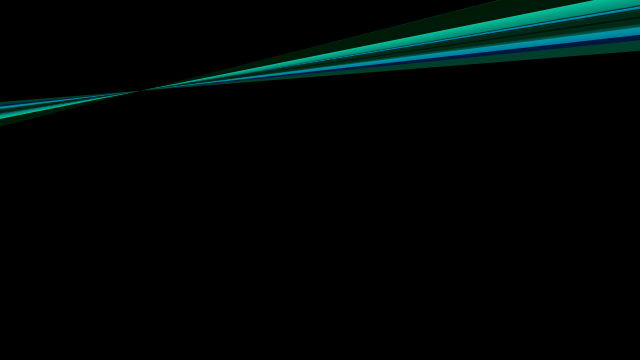
A Shadertoy shader for this background:

```glsl
// A fan of teal, azure and dark green light beams crossing at one pivot on black.
// Each beam is a range of slopes through the pivot, so it widens on both sides;
// its coverage is box filtered over a pixel and its colour blends across its width.

const vec2 PIVOT = vec2(0.391, 0.748);   // in canvas heights

const vec3 FOREST = vec3(0.00, 0.24, 0.17);
const vec3 PINE   = vec3(0.00, 0.16, 0.09);
const vec3 SHADE  = vec3(0.00, 0.08, 0.04);
const vec3 MOSS   = vec3(0.00, 0.10, 0.03);
const vec3 NAVY   = vec3(0.00, 0.09, 0.25);
const vec3 OCEAN  = vec3(0.00, 0.47, 0.61);
const vec3 AZURE  = vec3(0.00, 0.60, 0.66);
const vec3 SEA    = vec3(0.00, 0.37, 0.33);
const vec3 TEAL   = vec3(0.00, 0.53, 0.44);
const vec3 MINT   = vec3(0.03, 0.76, 0.61);
const vec3 RIM    = vec3(0.02, 0.25, 0.10);

// Beam borders as slopes, from the shallowest to the steepest
const int BEAMS = 15;
const float SLOPES[BEAMS + 1] = float[](
    0.080, 0.101, 0.112, 0.127, 0.134, 0.145, 0.149, 0.160,
    0.164, 0.169, 0.172, 0.200, 0.2165, 0.2175, 0.2525, 0.2538);

// Colours at the shallow and the steep side of each beam
const vec3 SHALLOW[BEAMS] = vec3[](
    FOREST, NAVY, OCEAN, SEA, PINE, SHADE, PINE, FOREST,
    OCEAN, NAVY, TEAL, MOSS, NAVY, MOSS, RIM);
const vec3 STEEP[BEAMS] = vec3[](
    FOREST, NAVY, AZURE, FOREST, PINE, SHADE, PINE, SHADE,
    AZURE, SEA, MINT, MOSS, NAVY, MOSS, RIM);

// Share of a pixel of slope width w that lies above the border
float above(float slope, float border, float w) {
    return clamp((slope - border) / w + 0.5, 0.0, 1.0);
}

void mainImage(out vec4 fragColor, in vec2 fragCoord) {
    vec2 d = fragCoord / iResolution.y - PIVOT;

    // Slope of the ray through the pivot, kept finite beside it
    float run = max(abs(d.x), 1e-4);
    float slope = d.y * (d.x < 0.0 ? -1.0 : 1.0) / run;
    float pixelSlope = 1.0 / (iResolution.y * run);

    // Sum the beams by their coverage
    vec3 color = vec3(0.0);
    for (int i = 0; i < BEAMS; i++) {
        float low = SLOPES[i];
        float high = SLOPES[i + 1];
        float coverage = above(slope, low, pixelSlope) - above(slope, high, pixelSlope);
        float across = clamp((slope - low) / (high - low), 0.0, 1.0);
        color += coverage * mix(SHALLOW[i], STEEP[i], across);
    }
    fragColor = vec4(color, 1.0);
}
```
